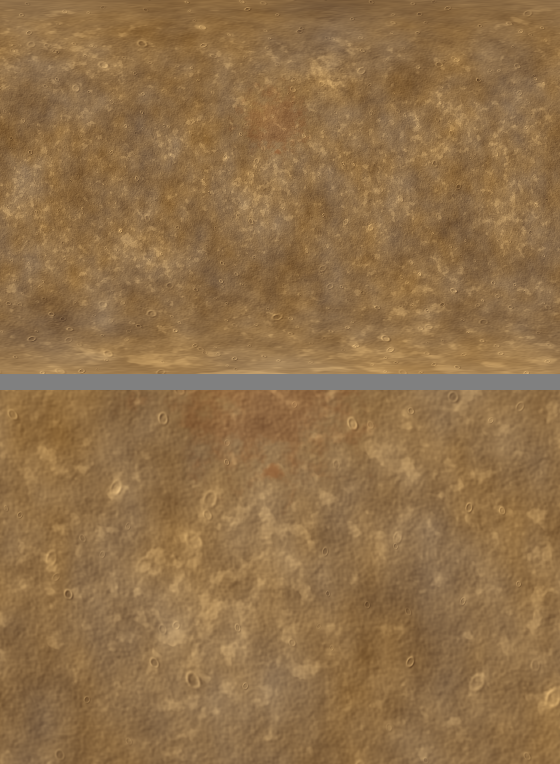
Top, the full canvas; bottom, a detail of the centre.
Give the GLSL for this texture, as a WebGL 2 fragment shader.

```glsl
#version 300 es
precision highp float;
// Flat map of a dusty, cratered planet. Gradient noise is sampled on a sphere,
// so the markings stretch sideways toward the poles; small craters are
// scattered by jittered grids and lit from one side.

uniform vec2 u_resolution;
out vec4 fragColor;

const float PI = 3.14159265;
const vec3 BASE_COLOR = vec3(0.562, 0.434, 0.278);
const vec3 TONE_RANGE = vec3(0.190, 0.170, 0.120);  // colour change per unit of tone
const vec3 WARM_SHIFT = vec3(0.003, -0.008, -0.026);
const vec3 RUST_COLOR = vec3(0.635, 0.440, 0.265);
const vec3 RUST_SPOT_COLOR = vec3(0.540, 0.330, 0.180);
const vec2 RUST_CENTER = vec2(0.735, 0.675);
const vec2 RUST_SPOT_CENTER = vec2(0.742, 0.594);
const vec2 BRIGHT_CENTER = vec2(0.870, 0.810);
const vec2 LIGHT_DIR = vec2(-0.80, 0.60);
const vec3 EVEN_SCALE = vec3(1.0, 1.33, 1.0);  // keeps grains round at the equator
const float TONE_BIAS = -0.09;
const float BROAD_STRENGTH = 0.56;
const float MOTTLE_STRENGTH = 0.40;
const float BLOTCH_STRENGTH = 0.55;
const float RELIEF_STRENGTH = 0.46;
const float RELIEF_SCALE = 34.0;
const float RELIEF_STEP = 0.002;
const float POLE_TONE = 0.18;

vec3 hash3(vec3 cell) {
  uvec3 v = uvec3(ivec3(cell)) * 1664525u + 1013904223u;
  v.x += v.y * v.z; v.y += v.z * v.x; v.z += v.x * v.y;
  v ^= v >> 16u;
  v.x += v.y * v.z; v.y += v.z * v.x; v.z += v.x * v.y;
  return vec3(v) * exp2(-32.0);
}

float gradientNoise(vec3 p) {
  vec3 cell = floor(p), f = p - cell;
  vec3 s = f * f * f * (f * (f * 6.0 - 15.0) + 10.0);
  float sum = 0.0;
  for (int i = 0; i < 8; i++) {
    vec3 corner = vec3(i & 1, (i >> 1) & 1, i >> 2);
    vec3 w = mix(1.0 - s, s, corner);
    sum += w.x * w.y * w.z * dot(hash3(cell + corner) * 2.0 - 1.0, f - corner);
  }
  return sum;
}

float fbm(vec3 p, int octaves, float gain) {
  float sum = 0.0, amplitude = 1.0;
  for (int i = 0; i < octaves; i++) {
    sum += amplitude * gradientNoise(p);
    p = p * 2.03 + 17.3;
    amplitude *= gain;
  }
  return sum;
}

// Map position to a point on the unit sphere.
vec3 spherePoint(vec2 uv, float aspect) {
  float lon = uv.x / aspect * 2.0 * PI;
  float lat = (uv.y - 0.5) * PI * 0.94;
  return vec3(cos(lat) * cos(lon), sin(lat), cos(lat) * sin(lon));
}

// Tone of one grid of craters: lit rim, tinted floor and soft bright halo.
float craters(vec2 uv, float cellSize, vec2 radiusRange, float density, float halo, float seed) {
  vec2 home = floor(uv / cellSize);
  float pixel = 1.0 / u_resolution.y, tone = 0.0;
  for (int j = -1; j <= 1; j++) {
    for (int i = -1; i <= 1; i++) {
      vec2 cell = home + vec2(i, j);
      vec3 place = hash3(vec3(cell, seed));
      vec3 look = hash3(vec3(cell, seed + 7.0));
      if (place.z > density) continue;
      vec2 center = (cell + place.xy) * cellSize;
      float radius = mix(radiusRange.x, radiusRange.y, look.x * look.x);
      float squeeze = max(cos((center.y - 0.5) * PI), 0.5) * mix(1.1, 1.6, fract(look.x * 9.0));
      vec2 d = (uv - center) * vec2(squeeze, 1.0) / radius;
      d.x += (fract(look.y * 9.0) - 0.5) * 0.8 * d.y;
      float r = length(d) + 1e-4;
      float width = max(0.34, 0.6 * pixel / radius);
      float x = (r - 1.0) / width;
      float rim = exp(-x * x);
      float slope = 2.0 * x * rim * dot(d / r, LIGHT_DIR);
      float floorMask = 1.0 - smoothstep(0.5, 1.1, r);
      tone += mix(0.3, 1.0, look.y) * (0.85 * slope + 0.22 * rim)
            + (look.z - 0.55) * 0.7 * floorMask
            + halo * look.z * look.z * exp(-r * r / 4.5);
    }
  }
  return tone;
}

void main() {
  vec2 uv = gl_FragCoord.xy / u_resolution.y;
  float aspect = u_resolution.x / u_resolution.y;
  vec3 p = spherePoint(uv, aspect);
  float pole = smoothstep(0.34, 0.50, abs(uv.y - 0.5));

  // Albedo: broad provinces, mottling and sparse pale blotches
  float broad = fbm(p * 2.1 + 4.7, 4, 0.55);
  float mottle = fbm(p * EVEN_SCALE * 9.0 + 31.0, 4, 0.65);
  float blotch = smoothstep(0.16, 0.62, fbm(p * EVEN_SCALE * 15.0 + 53.0, 3, 0.55) + 0.5 * broad);
  float tone = TONE_BIAS + BROAD_STRENGTH * broad + MOTTLE_STRENGTH * mottle
             + BLOTCH_STRENGTH * blotch + POLE_TONE * pole;
  tone += 0.4 * exp(-pow(length(uv - BRIGHT_CENTER) / 0.07, 2.0)) * (0.7 + 2.0 * mottle);

  // Fine side-lit ground relief
  vec3 lit = spherePoint(uv + LIGHT_DIR * RELIEF_STEP, aspect);
  vec3 grain = EVEN_SCALE * RELIEF_SCALE;
  tone += RELIEF_STRENGTH * (fbm(p * grain, 2, 0.8) - fbm(lit * grain, 2, 0.8));

  // Craters and pits
  tone += craters(uv, 0.070, vec2(0.0035, 0.0080), 0.42, 0.45, 3.0);
  tone += 0.7 * craters(uv, 0.034, vec2(0.0022, 0.0042), 0.28, 0.40, 19.0);

  // Colour: warm and grey soils, then the rusty province
  float warmth = 2.4 * fbm(p * 2.6 + 71.0, 3, 0.6) + 0.8 * pole - 0.1;
  vec3 color = BASE_COLOR + tone * TONE_RANGE + warmth * WARM_SHIFT;
  float rustEdge = length(uv - RUST_CENTER) + 0.07 * mottle;
  float rust = 1.0 - smoothstep(0.035, 0.105, rustEdge);
  color = mix(color, RUST_COLOR + tone * TONE_RANGE, 0.5 * rust);
  float spot = length((uv - RUST_SPOT_CENTER) * vec2(0.8, 1.0)) + 0.006 * mottle;
  color = mix(color, RUST_SPOT_COLOR, 0.6 * (1.0 - smoothstep(0.004, 0.010, spot)));
  fragColor = vec4(clamp(color, 0.0, 1.0), 1.0);
}
```
